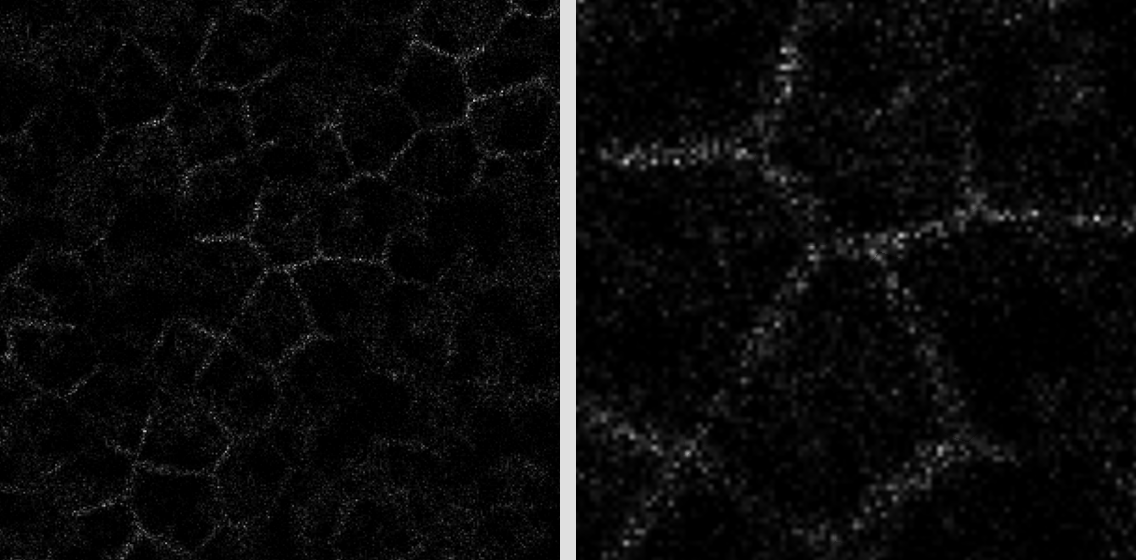
Left: the whole. Right: its middle third, enlarged.
This texture is drawn by a three.js fragment shader. Its source:

```glsl
varying vec2 vUv;

#define CELL_SIZE vec2(0.155, 0.112)
#define ROW_TILT 0.47
#define JITTER 0.5
#define WALL_WIDTH 0.0075
#define WALL_GLOW 0.16
#define HAZE_GLOW 0.06
#define HAZE_FLOOR 0.012
#define BLACK_CUT 0.012
#define GRAIN_COUNT 300.0

float hash(vec2 p) {
  vec3 q = fract(vec3(p.xyx) * 0.1031);
  q += dot(q, q.yzx + 33.33);
  return fract((q.x + q.y) * q.z);
}

float valueNoise(vec2 p) {
  vec2 i = floor(p), f = fract(p);
  f = f * f * (3.0 - 2.0 * f);
  return mix(mix(hash(i), hash(i + vec2(1.0, 0.0)), f.x),
             mix(hash(i + vec2(0.0, 1.0)), hash(i + 1.0), f.x), f.y);
}

// Heavy-tailed speckle with a mean of one
float spark(vec2 i) {
  return -log(max(hash(i + 71.0), 0.002));
}

float speckle(vec2 p) {
  vec2 i = floor(p), f = fract(p);
  f = f * f * (3.0 - 2.0 * f);
  return mix(mix(spark(i), spark(i + vec2(1.0, 0.0)), f.x),
             mix(spark(i + vec2(0.0, 1.0)), spark(i + 1.0), f.x), f.y);
}

// Jittered seed of a cell, with every other row shifted by half
vec2 seedPoint(vec2 id) {
  vec2 jitter = vec2(hash(id + 13.0), hash(id + 47.0)) - 0.5;
  return (id + 0.5 + JITTER * jitter + vec2(0.5 * mod(id.y, 2.0), 0.0)) * CELL_SIZE;
}

// x: distance to the wall, y: distance to the seed, z: how far the wall follows the row
vec3 cellWalls(vec2 p) {
  vec2 base = floor(p / CELL_SIZE);
  vec2 nearest = vec2(0.0);
  float seedDist = 10.0;
  for (int y = -2; y <= 2; y++) {
    for (int x = -2; x <= 2; x++) {
      vec2 toSeed = seedPoint(base + vec2(float(x), float(y))) - p;
      float d = length(toSeed);
      if (d < seedDist) {
        seedDist = d;
        nearest = toSeed;
      }
    }
  }
  float wallDist = 10.0;
  float along = 0.0;
  for (int y = -2; y <= 2; y++) {
    for (int x = -2; x <= 2; x++) {
      vec2 toSeed = seedPoint(base + vec2(float(x), float(y))) - p;
      vec2 gap = toSeed - nearest;
      if (dot(gap, gap) > 0.00001) {
        vec2 normal = normalize(gap);
        float d = dot(0.5 * (toSeed + nearest), normal);
        if (d < wallDist) {
          wallDist = d;
          along = abs(normal.y);
        }
      }
    }
  }
  return vec3(wallDist, seedDist, along);
}

void main() {
  // Tilted rows with gently bent walls
  float c = cos(ROW_TILT), s = sin(ROW_TILT);
  vec2 bend = vec2(valueNoise(vUv * 14.0), valueNoise(vUv * 14.0 + 31.0)) - 0.5;
  vec2 p = mat2(c, -s, s, c) * vUv + 0.026 * bend;
  vec3 cell = cellWalls(p);

  // Broken walls, clearest in a diagonal band
  float bandDist = abs(dot(vUv - vec2(0.35, 0.45), vec2(0.77, -0.64)));
  float clarity = 1.0 - 0.65 * smoothstep(0.1, 0.5, bandDist);
  float broken = smoothstep(0.15, 0.8, valueNoise(vUv * 13.0 + 5.0));
  float ridge = cell.x / WALL_WIDTH;
  float wall = exp(-ridge * ridge) * broken * clarity * mix(0.55, 1.0, cell.z);

  // Clumped haze, denser near the middle of each cell
  float clump = 0.65 * valueNoise(vUv * 24.0 + 9.0) + 0.35 * valueNoise(vUv * 65.0);
  float core = exp(-pow(cell.y / 0.045, 2.0));
  float haze = smoothstep(0.25, 0.85, clump) * mix(mix(0.9, 0.5, clarity), 1.0, core);

  // Grain lit by walls and haze
  float light = HAZE_FLOOR + HAZE_GLOW * haze + WALL_GLOW * wall;
  float grey = max(light * speckle(vUv * GRAIN_COUNT) - BLACK_CUT, 0.0);
  gl_FragColor = vec4(vec3(min(grey, 0.75)), 1.0);
}
```
